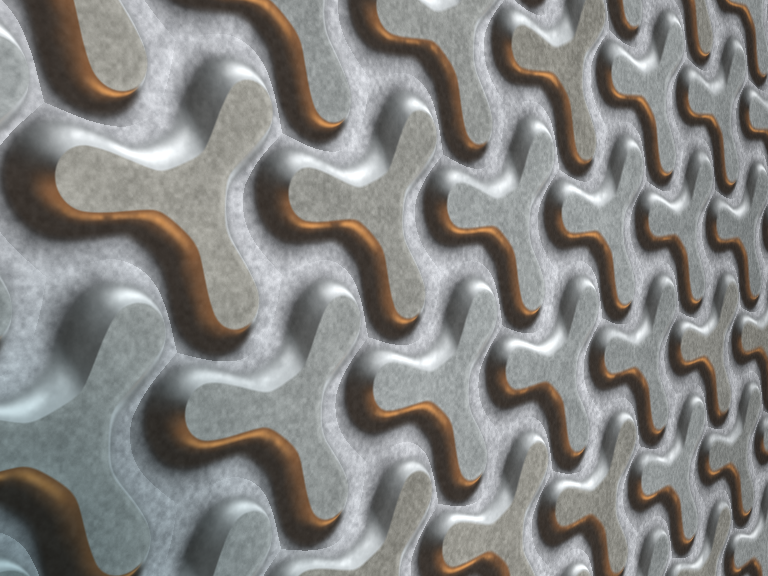
Write a WebGL 1 fragment shader that draws this pattern.

```glsl
precision highp float;

uniform vec2 u_resolution;

// Perspective: step along a row, step down a column, position of the first stud
const vec3 ROW_STEP = vec3(0.463, 0.0955, 0.209);
const vec3 COLUMN_STEP = vec3(0.238, 0.453, 0.12);
const vec3 FIRST_STUD = vec3(0.340, 0.342, 1.0);

// Stud shape, in units of the stud spacing
const float ARM_LENGTH = 0.44;
const float WAIST_RADIUS = 0.07;
const float TIP_RADIUS = 0.113;
const float ARM_TILT = 0.09;
const float FILLET = 0.13;
const vec2 BASE_SHIFT = vec2(-0.085, 0.008);
const float BASE_FLARE = 0.085;
const float BASE_SOFTNESS = 0.022;

const vec3 FACE = vec3(0.60, 0.62, 0.62);
const vec3 WARM_FACE = vec3(0.58, 0.575, 0.545);
const vec3 PLASTER = vec3(0.81, 0.82, 0.84);
const vec3 STEEL_DARK = vec3(0.30, 0.31, 0.31);
const vec3 STEEL_LIGHT = vec3(0.80, 0.82, 0.83);
const vec3 COPPER_DARK = vec3(0.23, 0.205, 0.185);
const vec3 COPPER = vec3(0.53, 0.37, 0.25);
const vec3 GLINT = vec3(0.96, 0.68, 0.40);

float hash(vec2 p) {
  vec3 q = fract(p.xyx * 0.1031);
  q += dot(q, q.yzx + 33.33);
  return fract((q.x + q.y) * q.z);
}

float noise(vec2 p) {
  vec2 i = floor(p), f = fract(p);
  f = f * f * (3.0 - 2.0 * f);
  return mix(mix(hash(i), hash(i + vec2(1, 0)), f.x),
             mix(hash(i + vec2(0, 1)), hash(i + vec2(1, 1)), f.x), f.y);
}

float fbm(vec2 p) {
  float sum = 0.0, weight = 0.5;
  for (int i = 0; i < 4; i++) {
    sum += weight * noise(p);
    p = p * 2.03 + 17.0;
    weight *= 0.5;
  }
  return sum;
}

float smoothMin(float a, float b, float k) {
  float h = max(k - abs(a - b), 0.0) / k;
  return min(a, b) - h * h * k * 0.25;
}

// Lattice coordinates to the undistorted hexagonal plane
vec2 hexPlane(vec2 cell) {
  return vec2(cell.x + 0.5 * cell.y, 0.866 * cell.y);
}

// Inverse perspective from the canvas, y downward
vec2 toPlane(vec2 s) {
  vec3 p = vec3(s, 1.0);
  vec3 w = vec3(dot(cross(COLUMN_STEP, FIRST_STUD), p),
                dot(cross(FIRST_STUD, ROW_STEP), p),
                dot(cross(ROW_STEP, COLUMN_STEP), p));
  return hexPlane(w.xy / w.z);
}

// Three round-ended arms joined by fillets
float stud(vec2 p) {
  float d = 1.0;
  for (int i = 0; i < 3; i++) {
    float angle = 3.14159 + ARM_TILT + float(i) * 2.0944;
    vec2 axis = vec2(cos(angle), sin(angle));
    float along = clamp(dot(p, axis) / ARM_LENGTH, 0.0, 1.0);
    float radius = mix(WAIST_RADIUS, TIP_RADIUS, smoothstep(0.3, 1.0, along));
    d = smoothMin(d, length(p - axis * along * ARM_LENGTH) - radius, FILLET);
  }
  return d;
}

// Distance to the nearest stud, and its cell
vec3 studs(vec2 p) {
  vec2 home = floor(vec2(p.x - p.y / 1.732, p.y / 0.866) + 0.5);
  vec3 best = vec3(9.0, home);
  for (int j = -1; j <= 1; j++)
    for (int i = -1; i <= 1; i++) {
      vec2 cell = home + vec2(i, j);
      float d = stud(p - hexPlane(cell));
      if (d < best.x) best = vec3(d, cell);
    }
  return best;
}

void main() {
  vec2 s = vec2(gl_FragCoord.x, u_resolution.y - gl_FragCoord.y) / u_resolution.y;
  vec2 p = toPlane(s);
  float pixel = length(toPlane(s + vec2(1.0 / u_resolution.y, 0.0)) - p);

  // Face and flank belong to the stud whose shifted base is nearest
  vec3 foot = studs(p - BASE_SHIFT);
  vec2 local = p - hexPlane(foot.yz);
  float top = stud(local);
  float wear = fbm(p * 7.0);
  float grain = fbm(p * 48.0) - 0.47;
  float base = foot.x - BASE_FLARE + 0.012 * (wear - 0.5);
  vec2 slope = vec2(stud(local + vec2(0.02, 0)) - stud(local - vec2(0.02, 0)),
                    stud(local + vec2(0, 0.02)) - stud(local - vec2(0, 0.02)));
  vec2 n = slope / max(length(slope), 0.0001);
  float rise = clamp(-base / max(top - base, 0.005), 0.0, 1.0);

  // Rough plaster with a wide soft shadow to the left and below each stud
  vec3 color = PLASTER * (0.86 + 0.28 * wear) + 0.3 * grain;
  float shade = 0.15 + 0.5 * smoothstep(-0.3, 0.9, dot(n, vec2(-0.9, 0.43)));
  color *= 1.0 - shade * exp(-max(base, 0.0) / 0.06);

  // Flanks: pale steel above, dark at the left, copper reflections below
  float lit = smoothstep(-0.2, 1.0, -n.y + 0.35 * n.x);
  vec3 flank = mix(STEEL_DARK, STEEL_LIGHT, max(lit, 0.9 * smoothstep(0.3, 0.9, n.x)));
  flank *= mix(0.78, 1.04, smoothstep(0.0, 0.7, rise));
  flank += 0.26 * smoothstep(0.6, 1.0, -n.y) * smoothstep(0.45, 0.0, abs(rise - 0.5))
         * smoothstep(0.2, 0.6, wear);
  vec3 copper = mix(COPPER_DARK, COPPER, smoothstep(0.35, 1.0, rise + 0.4 * (wear - 0.5))
              * smoothstep(-0.4, 0.5, n.y));
  float glint = smoothstep(0.2, 0.0, abs(rise - 0.8)) * smoothstep(0.45, 1.0, n.y);
  copper = mix(copper, GLINT, glint * smoothstep(0.25, 0.65, wear) * 0.75);
  flank = mix(flank, copper, smoothstep(0.05, 0.65, dot(n, vec2(-0.6, 0.8))));
  color = mix(color, flank + 0.07 * grain,
              smoothstep(BASE_SOFTNESS, -BASE_SOFTNESS, base));

  // Flat worn faces, tinted per stud, with a polished rim
  float tint = hash(foot.yz + 40.0);
  vec3 face = mix(FACE, WARM_FACE, smoothstep(0.5, 0.95, tint)) * (0.92 + 0.16 * wear);
  face += 0.2 * grain + 0.07 * (hash(foot.zy + 71.0) - 0.5);
  face += 0.07 * smoothstep(0.025, 0.0, abs(top + 0.01)) * (0.5 + 0.5 * n.x);
  color = mix(color, face, smoothstep(1.3 * pixel, -1.3 * pixel, top));

  // Cool falloff toward the lower left and the far side
  float dim = smoothstep(0.75, 0.0, length(s - vec2(0.0, 1.0)));
  color *= mix(vec3(1.0), vec3(0.62, 0.70, 0.72), dim);
  color *= 1.0 - 0.15 * smoothstep(0.95, 1.35, s.x);
  gl_FragColor = vec4(clamp(color, 0.0, 1.0), 1.0);
}
```
